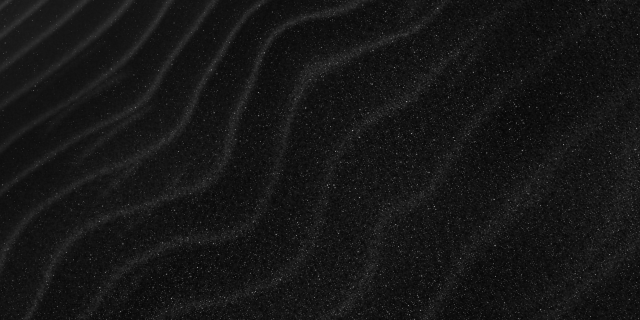
Write a WebGL 2 fragment shader that draws this texture.

```glsl
#version 300 es
precision highp float;
// Black sand dunes: wind ripples run diagonally, tight at the upper left and
// wide at the lower right. Warped log-spaced bands give thin glowing crests
// that branch; fine grain and bright specks grow towards the lower right.

uniform vec2 u_resolution;
out vec4 fragColor;

const vec2 ACROSS = vec2(0.66, -0.751);   // from crest to crest
const vec2 ALONG = vec2(0.751, 0.66);     // along the crests

float hash(vec2 p) {
    return fract(sin(dot(p, vec2(127.1, 311.7))) * 43758.5453);
}

float noise(vec2 p) {
    vec2 cell = floor(p);
    vec2 f = fract(p);
    vec2 s = f * f * (3.0 - 2.0 * f);
    float low = mix(hash(cell), hash(cell + vec2(1.0, 0.0)), s.x);
    float high = mix(hash(cell + vec2(0.0, 1.0)), hash(cell + vec2(1.0)), s.x);
    return mix(low, high, s.y);
}

vec2 rotate(vec2 p, float angle) {
    float c = cos(angle), s = sin(angle);
    return vec2(c * p.x - s * p.y, s * p.x + c * p.y);
}

// Thin crest over a glow that rises slowly and drops quickly into the lee
float rippleProfile(float phase, float crestWidth) {
    float f = fract(phase);
    float glow = 0.62 * f * f * f * (1.0 - smoothstep(0.8, 1.0, f));
    float offset = (f - 0.82) / crestWidth;
    return glow + 0.5 * exp(-offset * offset);
}

// Ripples whose spacing and bending grow with the distance across
float ripples(vec2 q, float seed, float bend) {
    float reach = smoothstep(0.0, 0.9, q.x);
    float wave = noise(vec2(q.y * 2.3, q.x * 1.8) + seed) - 0.5;
    float wiggle = noise(vec2(q.y * 6.0, q.x * 5.0) + seed * 2.0) - 0.5;
    float d = q.x + mix(0.03, bend, reach) * wave + 0.06 * reach * wiggle;
    float crestWidth = mix(0.13, 0.085, smoothstep(0.05, 0.5, q.x));
    return rippleProfile(7.2 * log(1.0 + 2.3 * max(d, -0.2)) + seed, crestWidth);
}

// Soft round specks, one possible per grid cell
float specks(vec2 p, float scale, float density, float seed, float pixel) {
    vec2 g = rotate(p, seed) * scale;
    vec2 cell = floor(g);
    float present = step(hash(cell + seed), density);
    vec2 centre = 0.35 + 0.3 * vec2(hash(cell + seed + 17.3), hash(cell + seed + 41.9));
    float radius = max(mix(0.12, 0.24, hash(cell + seed + 73.1)), 0.5 * pixel * scale);
    vec2 offset = (fract(g) - centre) / radius;
    float power = hash(cell + seed + 97.7);
    return present * exp(-dot(offset, offset)) * mix(0.25, 1.0, power * power);
}

void main() {
    float pixel = 1.0 / u_resolution.y;
    vec2 p = gl_FragCoord.xy * pixel;
    vec2 fromCorner = p - vec2(0.0, 1.0);
    vec2 q = vec2(dot(fromCorner, ACROSS), dot(fromCorner, ALONG));
    float focus = smoothstep(0.1, 1.2, q.x);

    // Main crests, broken up by patches and dimmer on the near slope
    float patches = noise(q * vec2(2.6, 2.2) + 5.3);
    float strength = mix(0.5, 1.15, patches) * mix(1.0, 0.4, smoothstep(0.6, 1.2, q.x));
    float lit = ripples(q, 3.7, 0.26) * strength;

    // Fainter crests that branch off and merge
    float branchMask = smoothstep(0.35, 0.7, noise(q * 3.0 + 21.0));
    float branches = ripples(q, 8.2, 0.36) * branchMask * smoothstep(0.2, 0.5, q.x);
    lit = max(lit, 0.75 * branches * strength);

    // Base tone, haze in the far corner and broad slopes
    float haze = 0.03 * (1.0 - smoothstep(0.0, 0.6, q.x));
    float slope = 0.035 * (noise(q * vec2(3.0, 2.0) + 11.0) - 0.4);
    float shade = 0.058 + haze + slope + 0.115 * lit;

    // Sand grain on turned lattices
    float fine = noise(rotate(p, 0.6) * 250.0) - 0.5;
    float coarse = noise(rotate(p, 1.1) * 140.0 + 31.0) - 0.5;
    shade *= 1.0 + mix(0.16, 0.95, focus) * (fine + 0.4 * coarse);

    // Glinting grains, denser on lit slopes
    float density = mix(0.015, 0.13, focus) * (0.35 + 0.8 * patches + 0.9 * lit);
    float glints = 0.24 * specks(p, 190.0, density * 2.4, 2.0, pixel);
    glints += 0.5 * specks(p + 0.37, 105.0, density * 0.6, 9.0, pixel);
    shade += glints * mix(0.5, 1.0, focus);

    fragColor = vec4(vec3(clamp(shade, 0.02, 1.0)), 1.0);
}
```
